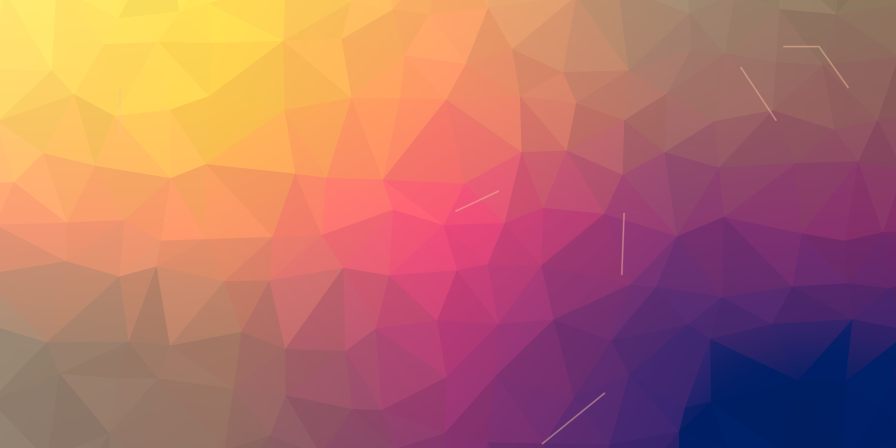
This background is drawn by a Shadertoy shader. Its source:

```glsl
#define ROWS 8.0
#define JITTER 0.68
#define SHADE_RANGE 0.07
#define INNER_GRADIENT 0.3
#define NAVY vec3(0.0, 0.12, 0.39)
#define NAVY_CENTER vec2(1.83, 0.0)
#define NAVY_RADIUS vec2(0.34, 0.24)
#define SEAM_COLOR vec3(0.96, 0.74, 0.62)
#define SEAM_WIDTH 0.0012
#define SEAM_OPACITY 0.5

vec2 hash2(vec2 id) {
    vec2 k = vec2(dot(id, vec2(127.1, 311.7)), dot(id, vec2(269.5, 183.3)));
    return fract(sin(k) * 43758.55);
}

// Five colours spread evenly over x in 0..4
vec3 ramp(float x, vec3 a, vec3 b, vec3 c, vec3 d, vec3 e) {
    vec3 color = mix(a, b, clamp(x, 0.0, 1.0));
    color = mix(color, c, clamp(x - 1.0, 0.0, 1.0));
    color = mix(color, d, clamp(x - 2.0, 0.0, 1.0));
    return mix(color, e, clamp(x - 3.0, 0.0, 1.0));
}

// Colour field: horizontal ramps blended from top to bottom
vec3 gradient(vec2 p) {
    float x = p.x * 2.0;
    vec3 top = ramp(x, vec3(1.0, 0.91, 0.45), vec3(1.0, 0.87, 0.32),
        vec3(1.0, 0.67, 0.41), vec3(0.64, 0.54, 0.45), vec3(0.53, 0.45, 0.35));
    vec3 upper = ramp(x, vec3(1.0, 0.81, 0.41), vec3(1.0, 0.80, 0.30),
        vec3(1.0, 0.54, 0.41), vec3(0.65, 0.43, 0.40), vec3(0.55, 0.34, 0.36));
    vec3 middle = ramp(x, vec3(1.0, 0.61, 0.47), vec3(0.99, 0.59, 0.41),
        vec3(0.96, 0.29, 0.47), vec3(0.53, 0.21, 0.45), vec3(0.52, 0.17, 0.41));
    vec3 lower = ramp(x, vec3(0.60, 0.53, 0.45), vec3(0.66, 0.47, 0.39),
        vec3(0.72, 0.23, 0.46), vec3(0.27, 0.16, 0.44), vec3(0.20, 0.13, 0.41));
    vec3 bottom = ramp(x, vec3(0.55, 0.49, 0.43), vec3(0.55, 0.42, 0.37),
        vec3(0.53, 0.20, 0.43), vec3(0.18, 0.13, 0.42), vec3(0.0, 0.11, 0.37));
    vec3 color = ramp((1.0 - p.y) * 4.0, top, upper, middle, lower, bottom);
    float navyDistance = length((p - NAVY_CENTER) / NAVY_RADIUS);
    return mix(NAVY, color, smoothstep(0.8, 1.1, navyDistance));
}

// Grid corner moved at random, in cell units
vec2 vertex(vec2 id) {
    return id + (hash2(id) - 0.5) * JITTER;
}

float edgeDistance(vec2 p, vec2 a, vec2 b) {
    vec2 edge = b - a, q = p - a;
    return (edge.x * q.y - edge.y * q.x) / length(edge);
}

// Adds one counterclockwise triangle, weighted by its pixel coverage
void addFacet(inout vec4 sum, vec2 p, vec2 a, vec2 b, vec2 c, vec2 seed, float pixel) {
    float d = min(edgeDistance(p, a, b), min(edgeDistance(p, b, c), edgeDistance(p, c, a)));
    float coverage = clamp(0.5 + d / pixel, 0.0, 1.0);
    if (coverage <= 0.0) return;
    vec2 samplePoint = mix((a + b + c) / 3.0, p, INNER_GRADIENT) / ROWS;
    float shade = 1.0 + (hash2(seed).x - 0.5) * SHADE_RANGE;
    sum += vec4(gradient(samplePoint) * shade, 1.0) * coverage;
}

vec3 facets(vec2 p, float pixel) {
    vec4 sum = vec4(0.0);
    vec2 home = floor(p);
    for (int j = -1; j <= 1; j++) {
        for (int i = -1; i <= 1; i++) {
            vec2 id = home + vec2(i, j);
            vec2 a = vertex(id), b = vertex(id + vec2(1, 0));
            vec2 c = vertex(id + vec2(1, 1)), d = vertex(id + vec2(0, 1));
            vec2 seed = id + 37.0;
            // Split each cell along its shorter diagonal
            if (distance(a, c) < distance(b, d)) {
                addFacet(sum, p, a, b, c, seed, pixel);
                addFacet(sum, p, a, c, d, seed + 0.5, pixel);
            } else {
                addFacet(sum, p, a, b, d, seed, pixel);
                addFacet(sum, p, b, c, d, seed + 0.5, pixel);
            }
        }
    }
    return sum.rgb / max(sum.a, 0.001);
}

float segmentDistance(vec2 p, vec2 a, vec2 b) {
    vec2 q = p - a, edge = b - a;
    return length(q - edge * clamp(dot(q, edge) / dot(edge, edge), 0.0, 1.0));
}

// Thin bright seams
float seams(vec2 p, float pixel) {
    vec4 lines[7] = vec4[7](
        vec4(1.75, 0.896, 1.828, 0.896), vec4(1.828, 0.896, 1.893, 0.805),
        vec4(1.654, 0.849, 1.732, 0.732), vec4(1.393, 0.523, 1.388, 0.388),
        vec4(1.018, 0.529, 1.112, 0.573), vec4(1.211, 0.01, 1.349, 0.122),
        vec4(0.268, 0.805, 0.268, 0.69));
    float d = 1.0;
    for (int i = 0; i < 7; i++) d = min(d, segmentDistance(p, lines[i].xy, lines[i].zw));
    return 1.0 - smoothstep(0.0, SEAM_WIDTH + pixel, d);
}

void mainImage(out vec4 fragColor, in vec2 fragCoord) {
    vec2 p = fragCoord / iResolution.y;
    float pixel = 1.0 / iResolution.y;
    vec3 color = facets(p * ROWS, pixel * ROWS);
    color = mix(color, SEAM_COLOR, seams(p, pixel) * SEAM_OPACITY);
    fragColor = vec4(color, 1.0);
}
```
